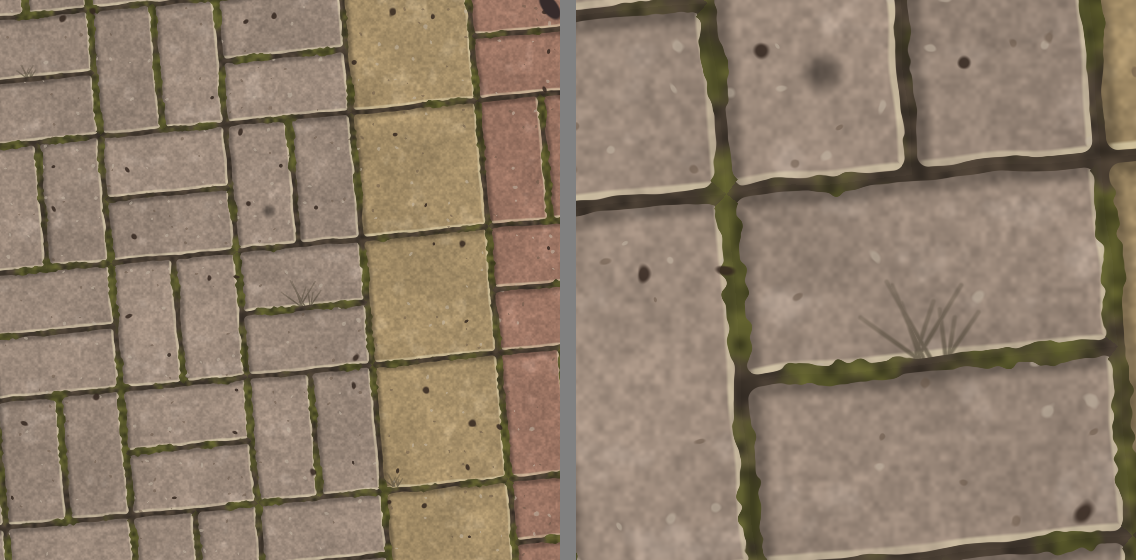
Left: the whole. Right: its middle third, enlarged.
Write a WebGL 1 fragment shader that draws this texture.

```glsl
precision highp float;
// Weathered basket-weave paving in grey and red, split by a column of square yellow slabs.
uniform vec2 u_resolution;

float hash(vec2 p) {
  vec3 q = fract(p.xyx * vec3(0.1031, 0.1030, 0.0973));
  q += dot(q, q.yzx + 33.33);
  return fract((q.x + q.y) * q.z);
}

float noise(vec2 p) {
  vec2 i = floor(p), f = fract(p);
  f = f * f * (3.0 - 2.0 * f);
  return mix(mix(hash(i), hash(i + vec2(1, 0)), f.x),
             mix(hash(i + vec2(0, 1)), hash(i + vec2(1, 1)), f.x), f.y);
}

float fbm(vec2 p) {
  float sum = 0.0, amp = 0.5;
  for (int i = 0; i < 4; i++) {
    sum += amp * noise(p);
    p = p * 2.1 + 7.3;
    amp *= 0.5;
  }
  return sum;
}

// Scattered, randomly turned flecks: one candidate per square of a grid.
float flecks(vec2 p, float scale, float density, float radius, float seed) {
  p *= scale;
  vec2 id = floor(p) + seed;
  vec2 d = fract(p) - 0.3 - 0.4 * vec2(hash(id + 3.1), hash(id + 8.7));
  float a = 6.283 * hash(id + 5.5);
  d = mat2(cos(a), sin(a), -sin(a), cos(a)) * d;
  d.y *= 1.0 + hash(id + 2.2);
  float r = radius * scale * (0.5 + 0.7 * hash(id + 6.4));
  r *= 0.75 + 0.5 * noise(p * 9.0);
  return step(hash(id), density) * (1.0 - smoothstep(r * 0.55, r * 1.15, length(d)));
}

// A fan of thin blades growing upward from a base point.
float tuft(vec2 p, vec2 base, float size) {
  float cover = 0.0;
  for (int i = 0; i < 9; i++) {
    float k = float(i);
    vec2 root = base + vec2((hash(vec2(k, 1.7)) - 0.5) * size * 0.5, 0.0);
    vec2 blade = size * vec2((k - 4.5) * 0.16, -0.5 - 0.5 * hash(vec2(k, 4.2)));
    float t = clamp(dot(p - root, blade) / dot(blade, blade), 0.0, 1.0);
    float d = length(p - root - blade * t);
    cover = max(cover, (1.0 - smoothstep(0.0004, 0.0022, d)) * (1.0 - 0.6 * t));
  }
  return cover;
}

void main() {
  vec2 p = gl_FragCoord.xy / u_resolution;
  p.y = 1.0 - p.y;
  float aa = 4.4 / u_resolution.y;

  // Slightly turned grid of square cells, rows counted downward.
  vec2 o = p - vec2(0.1784, 0.2435);
  vec2 g = vec2(4.417 * o.x - 0.37 * o.y, 0.42 * o.x + 4.392 * o.y);
  g += 0.014 * (vec2(noise(g * 7.0), noise(g * 7.0 + 40.0)) - 0.5);
  vec2 cell = floor(g);
  float yellow = step(abs(cell.x - 2.0), 0.1);
  float red = step(2.5, cell.x);

  // Halve each cell, alternating direction; yellow slabs stay whole.
  vec2 split = mod(cell.x + cell.y, 2.0) < 0.5 ? vec2(1, 2) : vec2(2, 1);
  split = mix(split, vec2(1), yellow);
  vec2 id = floor(g * split);
  vec2 size = 1.0 / split;
  vec2 local = fract(g * split) * size;
  float tone = hash(id + split * 17.0);

  // Slab faces: base tint, blotches and grain.
  vec3 color = mix(vec3(0.595, 0.525, 0.47), vec3(0.62, 0.465, 0.395), red);
  color = mix(color, vec3(0.65, 0.56, 0.41), yellow);
  color *= 0.97 + 0.06 * tone;
  color *= 0.91 + 0.18 * fbm(p * 14.0 + tone * 9.0);
  color *= 0.92 + 0.16 * noise(p * 170.0);
  color *= 0.95 + 0.10 * noise(p * 330.0);
  color += 0.07 * smoothstep(0.55, 0.8, fbm(p * 35.0 + 20.0));

  // Shadowed upper and left rims, pale worn lower and right rims.
  float shade = min(local.x, local.y);
  color *= 1.0 - 0.27 * (1.0 - smoothstep(0.03, 0.07, shade));
  vec2 far = size - local;
  float rim = min(far.x, far.y);
  float bevel = smoothstep(0.010, 0.020, rim) * (1.0 - smoothstep(0.030, 0.030 + aa + 0.008, rim));
  bevel *= smoothstep(0.015, 0.04, shade) * (0.45 + 0.5 * noise(g * 13.0 + 5.0));
  color = mix(color, mix(vec3(0.82, 0.78, 0.65), color * 1.35, 0.25), bevel);

  // Stains, chips and dry litter.
  color *= 1.0 - 0.4 * (1.0 - smoothstep(0.002, 0.017, length(p - vec2(0.48, 0.377))));
  color = mix(color, vec3(0.76, 0.71, 0.64), 0.55 * flecks(p, 32.0, 0.22, 0.0042, 11.0));
  color = mix(color, vec3(0.40, 0.33, 0.27), 0.5 * flecks(p, 38.0, 0.14, 0.0035, 53.0));

  // Dark joints with rounded corners and moss swelling out in places.
  vec2 q = abs(local - size * 0.5) - size * 0.5 + 0.05;
  float edge = 0.05 - length(max(q, 0.0)) - min(max(q.x, q.y), 0.0);
  float upright = step(min(local.y, far.y), min(local.x, far.x));
  upright = 1.0 - upright;
  float moss = smoothstep(0.38, 0.72, fbm(g * 6.0 + 3.0) + 0.14 * upright);
  float width = 0.013 + 0.008 * noise(g * 18.0) + 0.022 * moss * noise(g * 34.0);
  float joint = 1.0 - smoothstep(width - aa * 0.5, width + aa * 0.8, edge);
  vec3 soil = mix(vec3(0.25, 0.21, 0.17), vec3(0.31, 0.31, 0.14), moss);
  soil *= 0.7 + 0.6 * noise(p * 130.0);
  color = mix(color, soil, 0.92 * joint);

  // Leaf crumbs, a larger leaf and grass over everything.
  color = mix(color, vec3(0.20, 0.15, 0.12), 0.85 * flecks(p, 15.0, 0.22, 0.0068, 29.0));
  vec2 leaf = mat2(0.8, 0.6, -0.6, 0.8) * (p - vec2(0.982, 0.012));
  color = mix(color, vec3(0.21, 0.17, 0.17), 1.0 - smoothstep(0.8, 1.1, length(leaf / vec2(0.014, 0.028))));
  float grass = tuft(p, vec2(0.544, 0.546), 0.046);
  grass = max(grass, tuft(p, vec2(0.05, 0.138), 0.022));
  grass = max(grass, tuft(p, vec2(0.705, 0.868), 0.022));
  color = mix(color, vec3(0.29, 0.26, 0.20), 0.65 * grass);

  gl_FragColor = vec4(color, 1.0);
}
```
